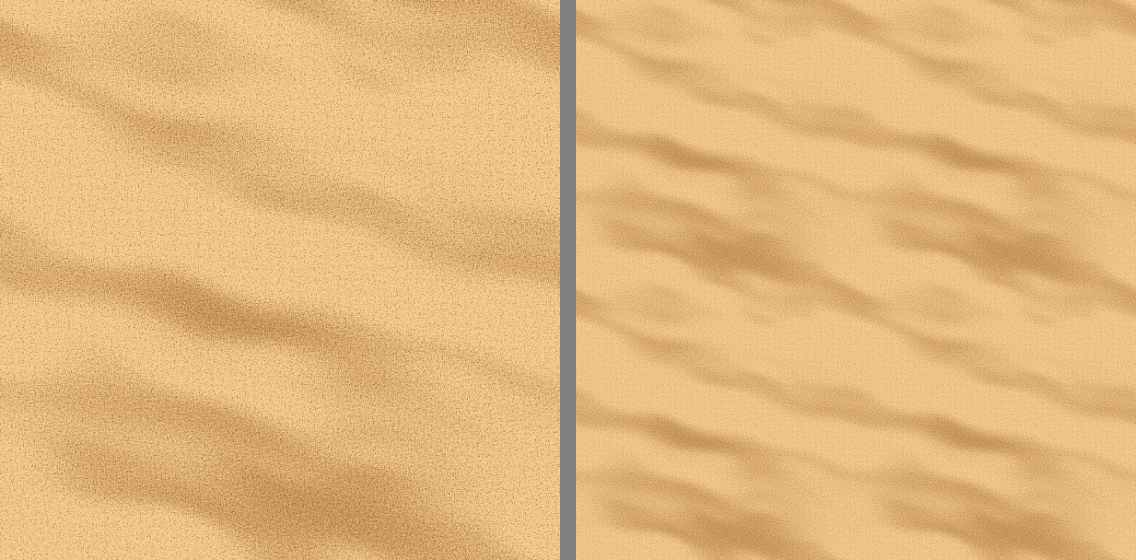
Left, the tile; right, the same tile 2 across and 2 down.
Reproduce this texture procedurally as a WebGL 2 fragment shader.

```glsl
#version 300 es
precision highp float;
precision highp int;
// Wind-blown sand: soft slanting dune shadows stippled with fine grains, tiling.

uniform vec2 u_resolution;
out vec4 fragColor;

const float TAU = 6.2831853;
const float FINE_CELLS = 512.0;
const float COARSE_CELLS = 256.0;
const vec3 SAND_LIGHT = vec3(0.96, 0.79, 0.56);
const vec3 SAND_DARK = vec3(0.72, 0.53, 0.30);

// Integer hash of a cell, from 0 to 1
float hash(vec2 cell, uint seed) {
    uvec2 v = uvec2(ivec2(cell)) * 1664525u + seed * 747796405u + 1013904223u;
    v.x += v.y * 1664525u;
    v.y += v.x * 1664525u;
    v ^= v >> 16u;
    v.x += v.y * 1664525u;
    v.y += v.x * 1664525u;
    v ^= v >> 16u;
    return float(v.x >> 8u) / 16777216.0;
}

// Lattice value whose sideways wrap also steps down by a whole number of rows
float slantedCell(vec2 cell, vec2 count, float rows, uint seed) {
    float turn = floor((cell.x + 0.5) / count.x);
    cell -= turn * vec2(count.x, rows);
    cell.y = mod(cell.y, count.y);
    return hash(cell, seed);
}

// Smooth value noise stretched along lines that fall to the right
float slantedNoise(vec2 uv, vec2 count, float rows, uint seed) {
    vec2 p = uv * count + vec2(0.0, uv.x * rows);
    vec2 i = floor(p);
    vec2 f = p - i;
    f = f * f * (3.0 - 2.0 * f);
    float a = slantedCell(i, count, rows, seed);
    float b = slantedCell(i + vec2(1, 0), count, rows, seed);
    float c = slantedCell(i + vec2(0, 1), count, rows, seed);
    float d = slantedCell(i + vec2(1, 1), count, rows, seed);
    return mix(mix(a, b, f.x), mix(c, d, f.x), f.y);
}

// Dune shadow, from 0 in the open to 1 in the hollows
float duneShadow(vec2 uv) {
    float sway = 0.010 * sin(TAU * (2.0 * uv.x + uv.y))
               + 0.006 * sin(TAU * (3.0 * uv.x - 2.0 * uv.y));
    vec2 p = uv + vec2(0.0, sway);
    float drift = 0.5 * slantedNoise(p, vec2(2, 4), 1.0, 53u);
    float ridges = cos(TAU * (3.0 * p.y + p.x + drift));
    float height = 0.14 * ridges
                 + 0.36 * slantedNoise(p, vec2(2, 7), 2.0, 11u)
                 + 0.38 * slantedNoise(p, vec2(3, 11), 3.0, 23u)
                 + 0.26 * slantedNoise(p, vec2(6, 22), 6.0, 37u);
    return smoothstep(0.36, 0.90, height);
}

// One grain: its random value less most of the mean around it, for even spread
float grainCell(vec2 cell, float count) {
    float sum = 0.0;
    for (int y = -1; y <= 1; y++) {
        for (int x = -1; x <= 1; x++) {
            sum += hash(mod(cell + vec2(x, y), count), 5u) - 0.5;
        }
    }
    return hash(mod(cell, count), 5u) - 0.5 - 0.8 * sum / 9.0;
}

// Grains blended between cell centres
float grain(vec2 uv, float count) {
    vec2 p = uv * count - 0.5;
    vec2 i = floor(p + 0.001);
    vec2 f = clamp(p - i, 0.0, 1.0);
    float low = mix(grainCell(i, count), grainCell(i + vec2(1, 0), count), f.x);
    float high = mix(grainCell(i + vec2(0, 1), count), grainCell(i + vec2(1, 1), count), f.x);
    return mix(low, high, f.y);
}

// Colour of sand for a shadow depth and a grain, with a darker tail of specks
vec3 sandColor(float shadow, float speck) {
    float tone = 0.06 + 0.80 * shadow + 0.88 * speck + 1.1 * max(speck - 0.22, 0.0);
    return mix(SAND_LIGHT, SAND_DARK, clamp(tone, -0.03, 1.12));
}

void main() {
    vec2 uv = gl_FragCoord.xy / u_resolution;
    float speck = grain(uv, FINE_CELLS) + 0.4 * grain(uv, COARSE_CELLS);
    fragColor = vec4(sandColor(duneShadow(uv), speck), 1.0);
}
```
